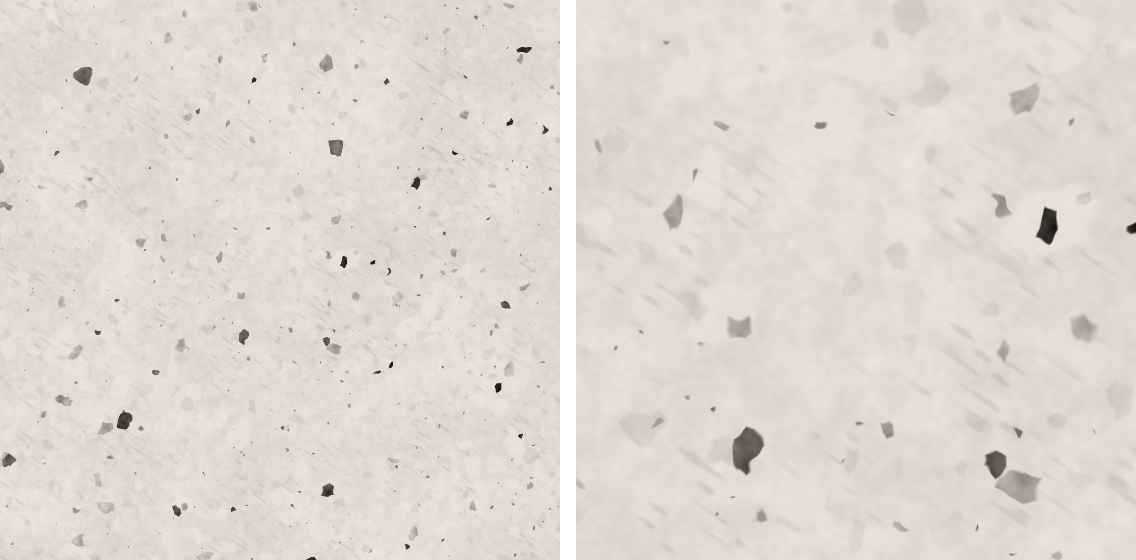
Left: the whole. Right: its middle third, enlarged.
Write a WebGL 1 fragment shader that draws this texture.

```glsl
precision highp float;
uniform vec2 u_resolution;

float hash(vec2 p) {
  vec3 q = fract(vec3(p.xyx) * vec3(0.1031, 0.1030, 0.0973));
  q += dot(q, q.yzx + 33.33);
  return fract((q.x + q.y) * q.z);
}

float noise(vec2 p) {
  vec2 cell = floor(p);
  vec2 f = fract(p);
  f = f * f * (3.0 - 2.0 * f);
  float low = mix(hash(cell), hash(cell + vec2(1.0, 0.0)), f.x);
  float high = mix(hash(cell + vec2(0.0, 1.0)), hash(cell + 1.0), f.x);
  return mix(low, high, f.y);
}

float fbm(vec2 p) {
  float sum = 0.0;
  float weight = 0.5;
  for (int i = 0; i < 5; i++) {
    sum += weight * noise(p);
    p = mat2(1.6, 1.2, -1.2, 1.6) * p + 17.3;
    weight *= 0.5;
  }
  return sum;
}

mat2 rotation(float angle) {
  float c = cos(angle);
  float s = sin(angle);
  return mat2(c, s, -s, c);
}

// Irregular convex polygon cut by six half-planes
float shard(vec2 p, float radius, vec2 id) {
  float d = -1.0;
  for (int k = 0; k < 6; k++) {
    float side = float(k);
    float angle = 1.0472 * (side + 0.7 * hash(id + side * 3.7));
    float reach = radius * (0.65 + 0.5 * hash(id + side * 5.3 + 9.0));
    d = max(d, dot(p, vec2(cos(angle), sin(angle))) - reach);
  }
  return d;
}

// Scattered shards: x is coverage, y is a random value of the shard
vec2 chips(vec2 uv, float cells, float density, vec2 radii, float blur, float seed) {
  vec2 p = uv * cells;
  vec2 home = floor(p);
  vec2 result = vec2(0.0);
  for (int j = -1; j <= 1; j++) {
    for (int i = -1; i <= 1; i++) {
      vec2 cell = home + vec2(float(i), float(j));
      vec2 id = cell + seed * 37.0 + 50.0;
      if (hash(id) > density) continue;
      vec2 center = cell + vec2(hash(id + 11.3), hash(id + 23.7));
      float spread = hash(id + 31.1);
      float radius = mix(radii.x, radii.y, spread * spread);
      vec2 q = rotation(-0.8 + 2.6 * (hash(id + 47.9) - 0.5)) * (p - center);
      q.y *= 1.0 + 1.1 * hash(id + 59.3);
      float soft = blur * cells;
      float cover = 1.0 - smoothstep(-soft, soft, shard(q, radius, id));
      if (cover > result.x) result = vec2(cover, hash(id + 71.7));
    }
  }
  return result;
}

void main() {
  vec2 uv = gl_FragCoord.xy / min(u_resolution.x, u_resolution.y);
  vec2 ragged = uv + 0.005 * (vec2(noise(uv * 130.0), noise(uv * 130.0 + 40.0)) - 0.5);
  float grain = noise(uv * 230.0) - 0.5;
  float mottle = fbm(uv * 75.0 + 8.0) - 0.48;
  float right = smoothstep(0.2, 0.9, uv.x);

  // Cement ground with clouds, slanted streaks and fine grain
  float tone = 0.888 + 0.07 * (fbm(uv * 9.0) - 0.48) + 0.07 * mottle + 0.022 * grain;
  vec2 slanted = rotation(0.6) * uv;
  float streak = noise(slanted * vec2(55.0, 190.0));
  float streakArea = smoothstep(0.4, 0.65, fbm(uv * 16.0 + 30.0));
  tone -= 0.06 * smoothstep(0.65, 0.95, streak) * streakArea;

  // Pale and faint grey stones embedded in the ground
  vec2 pale = chips(ragged, 15.0, 0.45, vec2(0.15, 0.45), 0.004, 1.0);
  tone = mix(tone, 0.915 + 0.02 * pale.y, 0.55 * pale.x);
  vec2 faint = chips(ragged, 30.0, 0.38, vec2(0.14, 0.45), 0.002, 2.0);
  tone = mix(tone, 0.79 + 0.09 * faint.y + 0.12 * mottle, 0.6 * faint.x);

  // Translucent grey chips
  vec2 grey = chips(ragged, 21.0, 0.16, vec2(0.09, 0.34), 0.0016, 3.0);
  tone = mix(tone, 0.58 + 0.2 * grey.y + 0.5 * mottle, 0.85 * grey.x);

  // Dark specks, denser to the right
  vec2 speck = chips(ragged, 62.0, 0.045 + 0.05 * right, vec2(0.07, 0.22), 0.0012, 4.0);
  tone = mix(tone, 0.3 + 0.4 * speck.y, 0.85 * speck.x);

  // Sparse dark chips, blackest to the right
  vec2 dark = chips(ragged, 16.0, 0.13, vec2(0.08, 0.29), 0.0013, 5.0);
  float darkTone = 0.08 + 0.35 * dark.y + 0.18 * (1.0 - right) + 0.5 * mottle;
  tone = mix(tone, max(darkTone, 0.06), dark.x);

  vec3 warmth = vec3(0.0, 0.028, 0.063) * smoothstep(0.0, 0.35, tone);
  gl_FragColor = vec4(clamp(vec3(tone) - warmth, 0.0, 1.0), 1.0);
}
```
